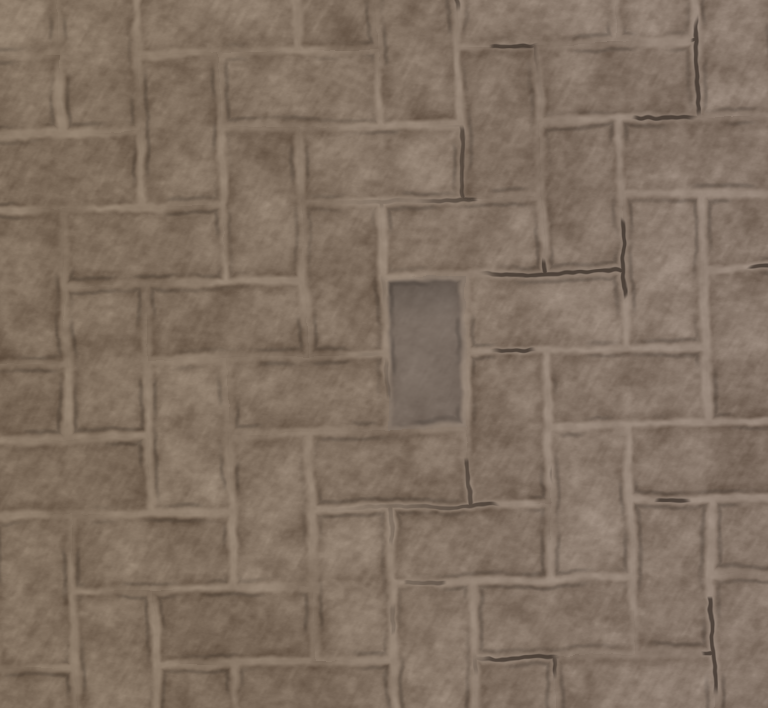
Write a Shadertoy shader that draws this texture.

```glsl
// Worn herringbone brick paving with pale, uneven mortar joints.

const vec2 CELL = vec2(0.1127, 0.1080);   // half-brick size in canvas heights
const vec2 TILT = vec2(0.027, 0.025);     // slight turn of the whole pattern
const vec2 GREY_BRICK = vec2(4.0, 3.0);   // the one bluish brick
const vec3 DARK_CLAY  = vec3(0.415, 0.350, 0.295);
const vec3 LIGHT_CLAY = vec3(0.605, 0.540, 0.480);
const vec3 CRACK      = vec3(0.235, 0.195, 0.165);

float hash(vec2 p) {
    vec3 h = fract(vec3(p.xyx) * 0.1031);
    h += dot(h, h.yzx + 33.33);
    return fract((h.x + h.y) * h.z);
}

float noise(vec2 p) {
    vec2 i = floor(p), f = fract(p);
    f = f * f * (3.0 - 2.0 * f);
    vec2 e = vec2(0.0, 1.0);
    return mix(mix(hash(i), hash(i + e.yx), f.x),
               mix(hash(i + e.xy), hash(i + e.yy), f.x), f.y);
}

float fbm(vec2 p) {
    float sum = 0.0, amp = 0.53;
    for (int k = 0; k < 4; k++) {
        sum += amp * noise(p);
        p = mat2(1.6, 1.2, -1.2, 1.6) * p + 17.3;
        amp *= 0.5;
    }
    return sum;
}

// Finds the brick holding q: origin in xy, size in zw
vec4 herringbone(vec2 q) {
    vec2 cell = floor(q);
    float d = mod(cell.x - cell.y, 4.0);
    if (d < 1.5) return vec4(cell - vec2(0.0, d < 0.5 ? 1.0 : 0.0), 1.0, 2.0);
    return vec4(cell - vec2(d > 2.5 ? 1.0 : 0.0, 0.0), 2.0, 1.0);
}

// Depth inside a rounded box, positive towards its middle
float boxDepth(vec2 p, vec2 halfSize, float radius) {
    vec2 d = abs(p) - halfSize + radius;
    return radius - length(max(d, 0.0)) - min(max(d.x, d.y), 0.0);
}

// Steep diagonal scratches
float scratches(vec2 q) {
    vec2 along = normalize(vec2(0.5, -0.87));
    vec2 s = vec2(dot(q, along), dot(q, vec2(-along.y, along.x)));
    return noise(s * vec2(4.0, 17.0)) * 0.6 + noise(s * vec2(9.0, 31.0)) * 0.4;
}

// Clay brightness, 0 dark to 1 light
float clayTone(vec2 q, vec2 id, float depth) {
    float mottle = fbm(q * 2.6 + 19.0 * hash(id + 5.0));
    float grain = fbm(q * vec2(9.0, 13.0) + 40.0);
    float rim = (1.0 - smoothstep(0.03, 0.24, depth)) * (0.3 + 0.9 * noise(q * 2.3 + 8.0));
    return 0.53 + 0.24 * (hash(id + 60.0) - 0.5) + 0.85 * (mottle - 0.5)
         + 0.55 * (grain - 0.5) + 0.30 * (scratches(q) - 0.5) - 0.30 * rim;
}

void mainImage(out vec4 fragColor, in vec2 fragCoord) {
    // Canvas position from the centre, y pointing down
    vec2 p = (fragCoord - 0.5 * iResolution.xy) / iResolution.y * vec2(1.0, -1.0);
    vec2 q = (p + vec2(-TILT.x * p.y, TILT.y * p.x)) / CELL + vec2(3.97, 4.0);
    float pixel = 1.0 / (iResolution.y * CELL.y);

    // Uneven brick outlines
    vec2 wobble = vec2(fbm(q * 1.7 + 3.0), fbm(q * 1.7 + 71.0)) - 0.5;
    vec2 ragged = vec2(noise(q * 11.0), noise(q * 11.0 + 31.0)) - 0.5;
    vec2 w = q + 0.10 * wobble + 0.025 * ragged;

    vec4 brick = herringbone(w);
    vec2 id = brick.xy;
    vec2 local = w - id - 0.5 * brick.zw;
    float depth = boxDepth(local, 0.5 * brick.zw, 0.07);
    float seam = boxDepth(local, 0.5 * brick.zw, 0.0);

    // Brick face
    float tone = clayTone(q, id, depth);
    vec3 color = mix(DARK_CLAY, LIGHT_CLAY, clamp(tone, -0.25, 1.2));
    if (id == GREY_BRICK) {
        color = mix(color, vec3(0.43, 0.39, 0.365), 0.55);
        color *= 0.86 + 0.14 * smoothstep(-1.0, -0.3, local.y);
    }

    // Mortar of varying width and strength
    float jointHalf = 0.035 + 0.035 * noise(q * 1.9 + 50.0);
    float soft = 0.025 + pixel;
    float joint = 1.0 - smoothstep(jointHalf - soft, jointHalf + soft, depth);
    float strength = mix(0.40, 0.95, smoothstep(0.25, 0.65, noise(q * 1.3 + 90.0)));
    float mortarTone = 0.90 + 0.50 * (fbm(q * 7.0) - 0.5);
    color = mix(color, mix(DARK_CLAY, LIGHT_CLAY, mortarTone), joint * strength);

    // Thin dark line where mortar meets clay
    float groove = smoothstep(0.035 + pixel, 0.0, abs(depth - jointHalf - 0.045));
    color *= 1.0 - 0.14 * groove * smoothstep(0.35, 0.75, noise(q * 2.7 + 13.0));

    // Open cracks in some joints, mainly right of the middle
    float open = smoothstep(0.66, 0.76, noise(q * 1.6 + 27.0)) * smoothstep(-0.1, 0.2, p.x);
    float crack = 1.0 - smoothstep(0.012, 0.025 + pixel, seam);
    color = mix(color, CRACK, 0.8 * crack * open);

    // Warm left side, cooler and paler right side
    float side = smoothstep(-0.5, 0.55, p.x + 0.15 * (fbm(p * 4.0 + 6.0) - 0.5));
    color *= mix(vec3(0.975, 0.965, 0.935), vec3(1.02, 1.025, 1.05), side);
    fragColor = vec4(color, 1.0);
}
```
